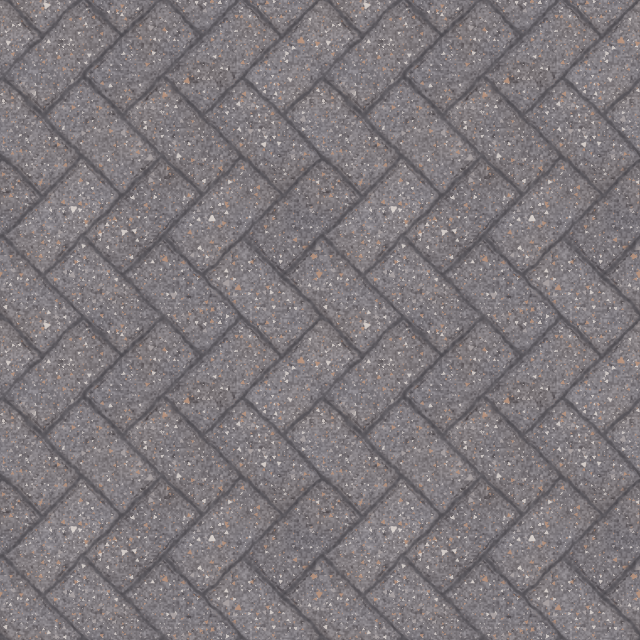
Write a three.js fragment shader that draws this texture.

```glsl
// Diagonal herringbone of grey concrete pavers with exposed white and tan grit.
// A 45 degree grid is grouped into 2:1 bricks; wrapped noise adds grain and wear.
// The patch of 4 by 2 brick steps is laid twice across and twice up.
varying vec2 vUv;

float hash(vec2 p) {
  vec3 h = fract(vec3(p.xyx) * 0.1031);
  h += dot(h, h.yzx + 33.33);
  return fract((h.x + h.y) * h.z);
}

// Value noise with n cells across the patch, wrapping at its edges
float noise(vec2 p, float n) {
  p *= n;
  vec2 i = floor(p), f = fract(p);
  f = f * f * (3.0 - 2.0 * f);
  vec2 a = mod(i, n) + n, b = mod(i + 1.0, n) + n;
  return mix(mix(hash(a), hash(vec2(b.x, a.y)), f.x),
             mix(hash(vec2(a.x, b.y)), hash(b), f.x), f.y);
}

// One jittered stone per cell: rgb is its colour, a its coverage
vec4 grit(vec2 p, float n, float density) {
  p *= n;
  vec2 cell = mod(floor(p), n) + 3.0 * n;
  vec2 jitter = vec2(hash(cell + 11.3), hash(cell + 47.9));
  vec2 d = fract(p) - mix(vec2(0.25), vec2(0.75), jitter);
  float size = hash(cell + 83.1);
  float lumpy = 1.0 + 0.25 * sin(3.0 * atan(d.y, d.x + 0.0001) + 40.0 * size);
  float radius = mix(0.12, 0.25, size * size);
  float cover = 1.0 - smoothstep(radius - 0.07, radius + 0.06, length(d) * lumpy);
  float kind = hash(cell + 131.7);
  vec3 stone = kind < 0.36 ? vec3(0.73, 0.58, 0.49)
             : kind < 0.68 ? vec3(0.67, 0.64, 0.64)
             : vec3(0.86, 0.83, 0.81);
  return vec4(stone, cover * step(hash(cell + 171.3), density));
}

void main() {
  vec2 p = vUv * 2.0;

  // Diagonal grid with slightly uneven brick edges
  vec2 q = p - vec2(0.008, 0.262);
  vec2 g = 4.0 * vec2(q.x + q.y, q.x - q.y);
  g += 0.045 * (vec2(noise(p, 24.0), noise(p + 0.37, 24.0)) - 0.5);
  g += 0.025 * (vec2(noise(p, 80.0), noise(p + 0.61, 80.0)) - 0.5);

  // Pair cells into bricks, turning direction every two diagonals
  vec2 cell = floor(g);
  float diagonal = mod(cell.x - cell.y, 4.0);
  bool rising = diagonal < 1.5;
  vec2 centre = cell + (rising ? vec2(1.0 - diagonal, 0.5) : vec2(0.5, diagonal - 2.0));
  vec2 halfSize = rising ? vec2(1.0, 0.5) : vec2(0.5, 1.0);
  vec2 id = mod(vec2(centre.x + centre.y, centre.x - centre.y), 8.0);

  // Distance inward from the rounded brick edge
  vec2 corner = abs(g - centre) - halfSize + 0.06;
  float inside = 0.06 - length(max(corner, 0.0)) - min(max(corner.x, corner.y), 0.0);

  // Concrete: brick tone, broad stains and fine grain
  float patches = noise(p, 9.0);
  float tone = 0.025 * (hash(id + 5.0) - 0.5) + 0.035 * (patches - 0.5)
             + 0.07 * (noise(p, 85.0) - 0.5) + 0.16 * (noise(p, 190.0) - 0.5);
  vec3 color = vec3(0.503, 0.485, 0.502) + tone;
  color += vec3(0.012, 0.002, -0.012) * (noise(p + 0.23, 13.0) - 0.4);

  // Dark pits, then fine, medium and coarse grit
  float face = smoothstep(0.03, 0.10, inside);
  float pit = smoothstep(0.80, 0.92, noise(p + 0.17, 70.0));
  color -= 0.08 * pit * face;
  float density = 0.75 + 0.3 * hash(id + 19.0) + 0.5 * (patches - 0.5);
  vec4 fine = grit(p, 67.0, 0.55 * density);
  vec4 medium = grit(p + 0.113, 43.0, 0.50 * density);
  vec4 coarse = grit(p + 0.271, 25.0, 0.17 * density);
  color = mix(color, fine.rgb, 0.65 * fine.a * face);
  color = mix(color, medium.rgb, 0.85 * medium.a * face);
  color = mix(color, coarse.rgb, 0.9 * coarse.a * face);

  // Worn edge, broken second crack and dark joint
  float wear = noise(p + 0.41, 18.0);
  color -= 0.045 * (1.0 - smoothstep(0.02, 0.15, inside));
  float crack = 1.0 - smoothstep(0.008, 0.025, abs(inside - 0.075));
  color -= 0.07 * crack * smoothstep(0.5, 0.8, wear);
  float joint = 1.0 - smoothstep(0.008, 0.035 + 0.025 * wear, inside);
  vec3 sand = vec3(0.335, 0.325, 0.345) + 0.10 * (noise(p, 110.0) - 0.5);
  color = mix(color, sand, joint * mix(0.65, 1.0, noise(p + 0.53, 15.0)));

  gl_FragColor = vec4(color, 1.0);
}
```
